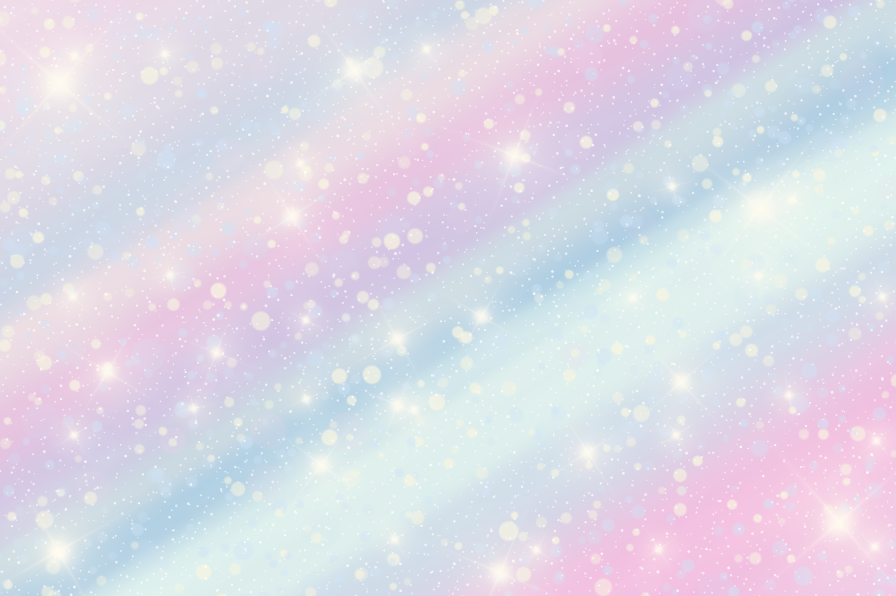
Write a Shadertoy shader that draws this background.

```glsl
// Pastel diagonal rainbow bands strewn with soft bokeh, fine glitter and warm star glints.

const vec3 CREAM = vec3(0.97, 0.96, 0.88);
const vec3 ICE = vec3(0.81, 0.89, 0.97);
const vec3 WARM_WHITE = vec3(1.0, 0.985, 0.94);
const float BAND_SLOPE = 0.62;

// Band colour (rgb) and its place across the diagonal (w).
const int BAND_COUNT = 12;
const vec4 BANDS[BAND_COUNT] = vec4[BAND_COUNT](
    vec4(0.93, 0.85, 0.91, 0.10), vec4(0.87, 0.85, 0.90, 0.32),
    vec4(0.80, 0.84, 0.90, 0.49), vec4(0.92, 0.86, 0.89, 0.60),
    vec4(0.91, 0.77, 0.88, 0.71), vec4(0.82, 0.77, 0.89, 0.86),
    vec4(0.80, 0.86, 0.89, 0.95), vec4(0.69, 0.81, 0.89, 1.04),
    vec4(0.87, 0.94, 0.93, 1.16), vec4(0.87, 0.94, 0.93, 1.26),
    vec4(0.81, 0.86, 0.91, 1.36), vec4(0.95, 0.75, 0.88, 1.60));

// Main lights: centre (xy) and size (z), in canvas heights.
const int LIGHT_COUNT = 16;
const vec3 LIGHTS[LIGHT_COUNT] = vec3[LIGHT_COUNT](
    vec3(0.10, 0.86, 1.7), vec3(0.594, 0.882, 1.1), vec3(0.863, 0.739, 1.1),
    vec3(0.490, 0.637, 0.9), vec3(1.275, 0.651, 1.5), vec3(0.808, 0.469, 0.8),
    vec3(0.667, 0.431, 0.8), vec3(0.667, 0.320, 0.7), vec3(1.143, 0.359, 0.9),
    vec3(1.408, 0.124, 1.6), vec3(0.839, 0.039, 1.1), vec3(0.098, 0.075, 1.2),
    vec3(0.180, 0.376, 0.9), vec3(0.539, 0.220, 0.9), vec3(0.986, 0.241, 0.8),
    vec3(0.363, 0.408, 0.6));

vec3 hash3(vec2 p) {
    vec3 q = fract(p.xyx * vec3(0.1031, 0.1030, 0.0973));
    q += dot(q, q.yxz + 33.33);
    return fract((q.xxy + q.yzz) * q.zyx);
}

mat2 rotation(float a) {
    return mat2(cos(a), sin(a), -sin(a), cos(a));
}

// Brushed streaks that run along the bands.
float streaks(float across, float along) {
    float sum = 0.0, frequency = 23.0, weight = 0.5;
    for (int i = 0; i < 4; i++) {
        sum += weight * sin(across * frequency + 2.2 * sin(along * 2.6 + float(i) * 1.9));
        frequency *= 1.9;
        weight *= 0.6;
    }
    return sum;
}

vec3 bandColour(float across) {
    vec3 colour = BANDS[0].rgb;
    for (int i = 1; i < BAND_COUNT; i++)
        colour = mix(colour, BANDS[i].rgb, smoothstep(BANDS[i - 1].w, BANDS[i].w, across));
    return colour;
}

// One disc per grid cell: x is coverage, y a random pick for tinting.
vec2 discLayer(vec2 p, float cell, vec2 radii, float density, float blur, float seed) {
    vec2 grid = rotation(seed) * p / cell + 40.0;
    vec3 spot = hash3(floor(grid) + seed * 17.0);
    vec3 trait = hash3(floor(grid) + seed * 31.0 + 9.0);
    float radius = mix(radii.x, radii.y, trait.x * trait.x);
    float margin = min(0.48, (radius + blur) / cell);
    vec2 centre = mix(vec2(margin), vec2(1.0 - margin), spot.xy);
    float d = length(fract(grid) - centre) * cell;
    float cover = 1.0 - smoothstep(radius - blur, radius + blur, d);
    return vec2(cover * step(spot.z, density) * mix(0.45, 1.0, trait.z), trait.y);
}

// Soft halo, bright core and four thin rays.
float starGlint(vec2 q, float size, float angle, float rayStrength) {
    float d = length(q) / size;
    vec2 a = abs(rotation(angle) * q) / size;
    float rays = exp(-a.x * 26.0 - a.y * 650.0) + exp(-a.y * 26.0 - a.x * 650.0);
    return 0.38 * exp(-d * 24.0) + 0.9 * exp(-d * d * 5200.0) + rayStrength * rays;
}

void mainImage(out vec4 fragColor, in vec2 fragCoord) {
    vec2 p = fragCoord / iResolution.y;
    float pixel = 1.0 / iResolution.y;

    // Diagonal bands
    float across = 1.0 - p.y + BAND_SLOPE * p.x;
    float along = (p.x + BAND_SLOPE * p.y) / (1.0 + BAND_SLOPE * BAND_SLOPE);
    float streak = streaks(across, along);
    vec3 colour = bandColour(across + 0.018 * streak);
    colour += 0.012 * streak * vec3(0.7, 1.0, 0.4);
    colour = mix(colour, vec3(0.93, 0.82, 0.92), 0.5 * smoothstep(1.7, 1.95, across));

    // Bokeh, from large and faint to small and clear
    vec2 disc = discLayer(p, 0.13, vec2(0.022, 0.038), 0.5, 0.003, 0.4);
    colour = mix(colour, mix(vec3(0.95, 0.84, 0.92), ICE, step(0.4, disc.y)), 0.2 * disc.x);
    for (int i = 0; i < 3; i++) {
        float layer = float(i);
        disc = discLayer(p, 0.074 - 0.012 * layer, vec2(0.006, 0.017 - 0.003 * layer),
                         0.62, 0.0025, 1.3 + layer * 0.7);
        vec3 tint = mix(ICE, CREAM, step(0.56, disc.y));
        colour = mix(colour, tint, disc.x * mix(0.5, 0.78, step(0.56, disc.y)));
    }

    // Fine white glitter
    for (int i = 0; i < 2; i++) {
        disc = discLayer(p, 0.021 - 0.004 * float(i), vec2(0.0011, 0.0024),
                         0.55, max(0.0008, 0.6 * pixel), 4.1 + float(i));
        colour = mix(colour, vec3(1.0), 0.8 * disc.x);
    }

    // Main lights, then small scattered glints
    float light = 0.0;
    for (int i = 0; i < LIGHT_COUNT; i++) {
        float turn = 0.72 + 0.35 * sin(float(i) * 2.4);
        light += starGlint(p - LIGHTS[i].xy, LIGHTS[i].z, turn, 0.5);
    }
    vec2 grid = p / 0.2;
    vec3 spot = hash3(floor(grid) + 71.0);
    vec2 offset = (fract(grid) - mix(vec2(0.3), vec2(0.7), spot.xy)) * 0.2;
    float fade = 1.0 - smoothstep(0.03, 0.058, length(offset));
    light += fade * starGlint(offset, 0.42, spot.z * 1.5, 0.5) * step(0.3, spot.z);
    colour = mix(colour, WARM_WHITE, 1.0 - exp(-1.7 * light));

    fragColor = vec4(clamp(colour, 0.0, 1.0), 1.0);
}
```
